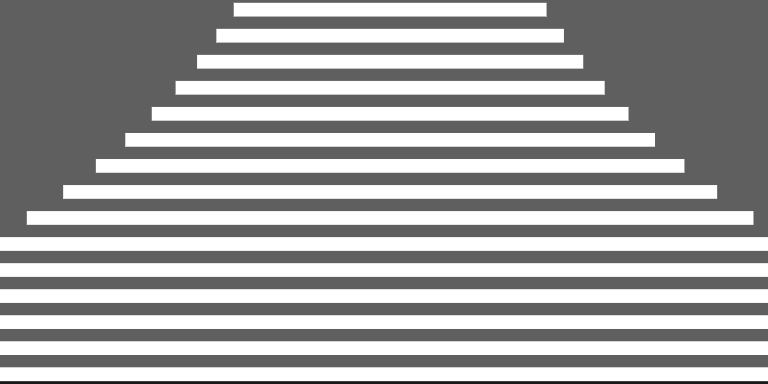
This background is drawn by a WebGL 1 fragment shader. Its source:

```glsl
precision highp float;

// White horizontal bars on grey, widening downwards into full-width stripes.
// Each row is a box distance; its half width grows by 1/0.9 per row,
// like steps seen in perspective. A thin dark rule closes the lower edge.

uniform vec2 u_resolution;

// Coverage of a shape from its signed distance, one pixel soft.
float coverage(float dist) {
    return clamp(0.5 - dist * u_resolution.y, 0.0, 1.0);
}

float boxDistance(vec2 p, vec2 halfSize) {
    vec2 d = abs(p) - halfSize;
    return max(d.x, d.y);
}

void main() {
    // Canvas heights as the unit, with depth measured from the top.
    vec2 p = gl_FragCoord.xy / u_resolution.y;
    float depth = 1.0 - p.y;

    // Nearest row, and the position relative to its bar centre.
    float pitch = 0.0678;
    float firstBar = 0.0252;
    float row = max(floor((depth - firstBar) / pitch + 0.5), 0.0);
    vec2 local = vec2(p.x - 0.508 * u_resolution.x / u_resolution.y,
                      depth - firstBar - row * pitch);

    // Bars widen geometrically from row to row.
    float halfWidth = 0.4073 * pow(1.0 / 0.9, row);
    float bar = coverage(boxDistance(local, vec2(halfWidth, 0.0179)));

    vec3 grey = vec3(0.373);
    vec3 color = mix(grey, vec3(1.0), bar);

    // Dark rule along the lower edge.
    color = mix(color, vec3(0.1), coverage(p.y - 0.0065));

    gl_FragColor = vec4(color, 1.0);
}
```
